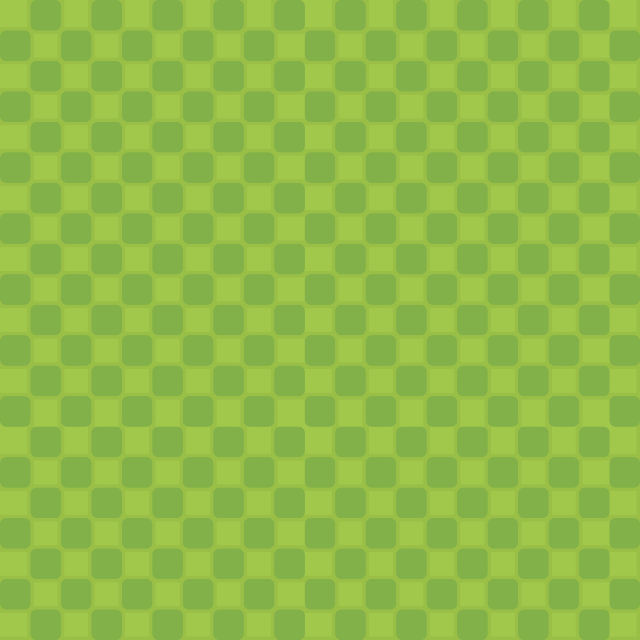
Reproduce this pattern procedurally as a WebGL 1 fragment shader.

```glsl
precision mediump float;

uniform vec2 u_resolution;

const float CELLS = 21.0;
const vec2 BLOCK = vec2(10.0, 14.0);
const vec3 DARK_GREEN = vec3(0.510, 0.690, 0.285);
const vec3 RIM_GREEN = vec3(0.600, 0.750, 0.280);
const vec3 LIGHT_GREEN = vec3(0.630, 0.780, 0.295);

float roundedBox(vec2 p, vec2 halfSize, float radius) {
  vec2 q = abs(p) - halfSize + radius;
  return length(max(q, 0.0)) + min(max(q.x, q.y), 0.0) - radius;
}

float coverage(float dist, float pixel) {
  return 1.0 - smoothstep(-0.5 * pixel, 0.5 * pixel, dist);
}

// One rounded square in every second column and row.
float squareLattice(vec2 p, vec2 center, float radius) {
  vec2 local = mod(p - center + 1.0, 2.0) - 1.0;
  return roundedBox(local, vec2(0.5), radius);
}

// Inset panel whose rim vanishes on the sides touching a block seam.
float insetPanel(vec2 p, vec2 block, float inset, float radius) {
  vec2 cell = floor(p);
  vec2 index = mod(cell + 0.5, block);
  vec2 startSeam = 1.0 - step(1.0, index);
  vec2 endSeam = step(block - 1.0, index);
  vec2 low = mix(vec2(inset), vec2(-0.5), startSeam);
  vec2 high = mix(vec2(1.0 - inset), vec2(1.5), endSeam);
  return roundedBox(p - cell - 0.5 * (low + high), 0.5 * (high - low), radius);
}

void main() {
  // Cell units, counted from the top left corner.
  vec2 uv = gl_FragCoord.xy / u_resolution;
  vec2 p = vec2(uv.x, 1.0 - uv.y) * CELLS;
  float pixel = CELLS / min(u_resolution.x, u_resolution.y);

  // Light cells with a faint rim.
  float panel = insetPanel(p, BLOCK, 0.11, 0.03);
  vec3 color = mix(RIM_GREEN, LIGHT_GREEN, coverage(panel, pixel));

  // Dark rounded squares on alternating cells.
  float squares = min(squareLattice(p, vec2(1.5, 0.5), 0.2),
                      squareLattice(p, vec2(0.5, 1.5), 0.2));
  color = mix(color, DARK_GREEN, coverage(squares, pixel));

  gl_FragColor = vec4(color, 1.0);
}
```
